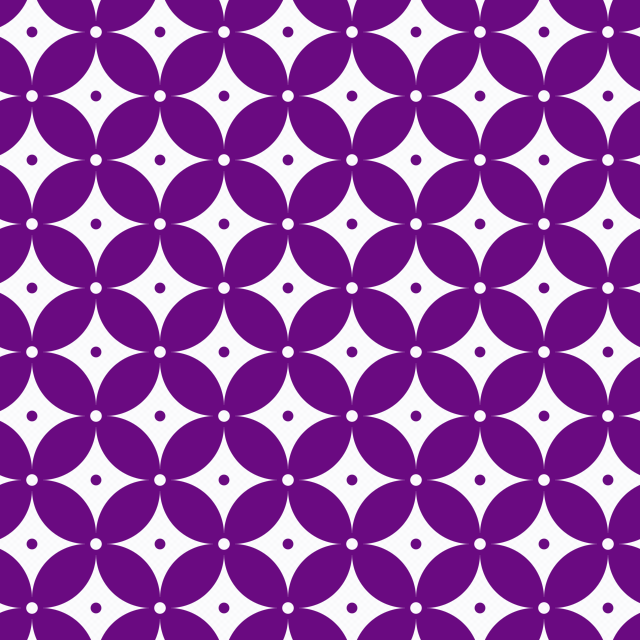
This pattern is drawn by a Shadertoy shader. Its source:

```glsl
// Diagonal purple petals meeting at white dots, with four-pointed white stars between.
// A checkerboard of star centres and petal joints is folded into one triangle,
// where circle distances give the star and both dots; a faint weave tints the white.

const float CELLS = 10.0; // lattice steps across the canvas, even so that it tiles
const float TAU = 6.2831853;

// Folds the lattice so a star centre is at the origin and a joint at (1,0) and (0,1).
vec2 foldToStar(vec2 p) {
    vec2 q = abs(mod(p, 2.0) - 1.0);
    return q.x + q.y > 1.0 ? 1.0 - q : q;
}

// Concave star bounded by arcs that run tangent to its axes, with clipped needle tips.
float starDistance(vec2 q, float arcRadius, float tip) {
    float arc = arcRadius - length(q - arcRadius);
    return max(arc, max(q.x, q.y) - tip);
}

float coverage(float d, float pixel) {
    return 1.0 - smoothstep(-0.7 * pixel, 0.7 * pixel, d);
}

void mainImage(out vec4 fragColor, in vec2 fragCoord) {
    vec2 uv = fragCoord / iResolution.xy;
    float pixel = CELLS / min(iResolution.x, iResolution.y);
    vec2 q = foldToStar(uv * CELLS - vec2(0.5, 1.5));

    // Fine staggered weave on the white cloth
    vec2 thread = sin(TAU * 96.0 * uv);
    vec3 white = vec3(0.982, 0.983, 0.988) + 0.01 * thread.x * thread.y;
    vec3 purple = vec3(0.417, 0.04, 0.507);

    // Star with a purple centre dot
    float star = starDistance(q, 0.852, 0.815);
    float centreDot = length(q) - 0.084;
    float whiteArea = coverage(max(star, -centreDot), pixel);

    // White dot where petals meet
    float jointDot = min(length(q - vec2(1, 0)), length(q - vec2(0, 1))) - 0.09;
    whiteArea = max(whiteArea, coverage(jointDot, pixel));

    fragColor = vec4(mix(purple, white, whiteArea), 1.0);
}
```
